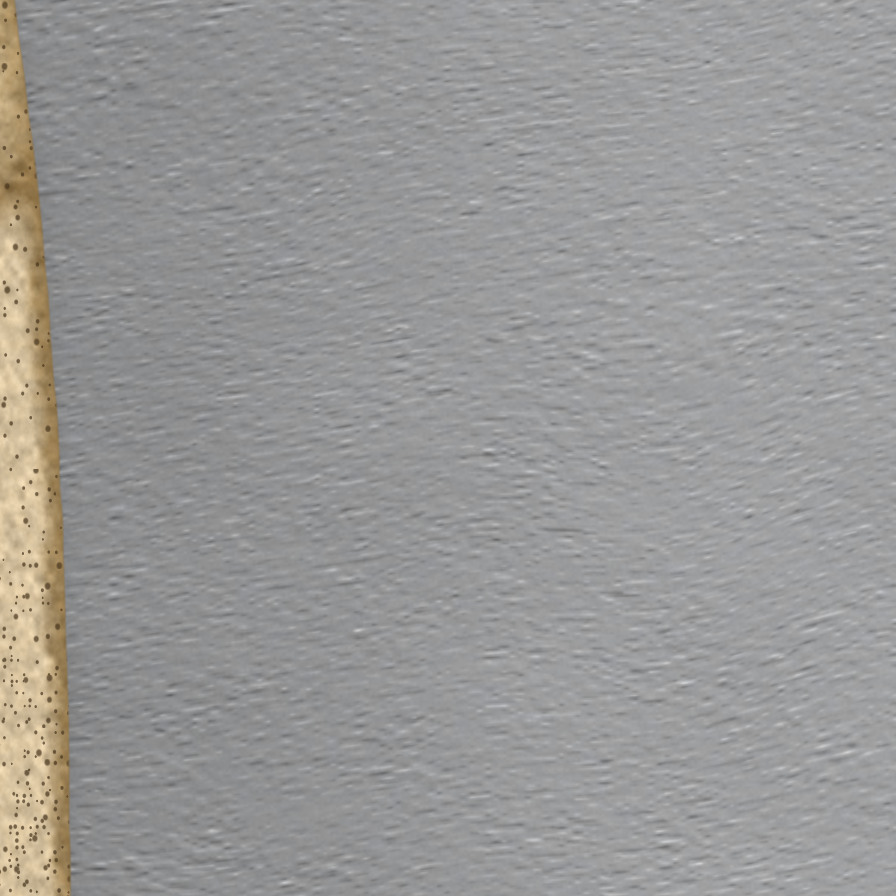
Reproduce this texture procedurally as a Shadertoy shader.

```glsl
// Brushed grey sheet beside a rough tan strip with a curved right edge.
// Stretched value noise is embossed into short flecks on the grey; the strip
// is shaded by distance from its edge, with mottling and scattered dark pits.

float hash(vec2 cell) {
    uvec2 k = uvec2(ivec2(cell)) * uvec2(1597u, 3812u) + uvec2(77u, 191u);
    uint h = (k.x ^ (k.y << 7)) * 74773u;
    h = (h ^ (h >> 15)) * 40503u;
    h = (h ^ (h >> 13)) * 69069u;
    return float((h ^ (h >> 16)) & 65535u) / 65535.0;
}

float noise(vec2 p) {
    vec2 i = floor(p), f = fract(p);
    f = f * f * (3.0 - 2.0 * f);
    float low = mix(hash(i), hash(i + vec2(1, 0)), f.x);
    float high = mix(hash(i + vec2(0, 1)), hash(i + vec2(1, 1)), f.x);
    return mix(low, high, f.y);
}

float fbm(vec2 p) {
    float sum = 0.0, weight = 0.5;
    for (int i = 0; i < 4; i++) {
        sum += weight * noise(p);
        p = p * 2.03 + 17.3;
        weight *= 0.5;
    }
    return sum / 0.9375;
}

// Height difference across each fleck: pale on one side, dark on the other.
float emboss(vec2 p, float offset) {
    return noise(p) - noise(p + vec2(0.15, offset));
}

// Horizontal place of the strip's edge at height y.
float stripEdge(float y) {
    float wobble = 0.002 * (noise(vec2(y * 24.0, 3.0)) - 0.5);
    return 0.078 - 0.062 * pow(clamp(y, 0.0, 1.0), 2.3) + wobble;
}

// Round pits, at most one per cell; returns their coverage.
float pits(vec2 uv, float scale, float density, float radius) {
    vec2 p = uv * scale, cell = floor(p);
    vec2 centre = 0.3 + 0.4 * vec2(hash(cell + 31.0), hash(cell + 67.0));
    float size = radius * (0.5 + 0.5 * hash(cell + 11.0));
    float present = step(1.0 - density, hash(cell + 5.0));
    float d = length((fract(p) - centre) * vec2(1.0, 0.8));
    return present * (1.0 - smoothstep(size * 0.4, size, d));
}

vec3 sheetColour(vec2 uv, float gap) {
    // Broad light rising to the right, with soft cloudy variation.
    float light = mix(0.545, 0.622, smoothstep(-0.05, 0.85, uv.x + 0.1 * (uv.y - 0.5)));
    light += 0.035 * (fbm(uv * vec2(5.0, 9.0)) - 0.5);

    // Slightly bent grain, climbing to the right.
    vec2 grain = uv;
    grain.y += 0.035 * noise(uv * 4.0 + 9.0) - 0.12 * uv.x;
    float coarse = emboss(grain * vec2(62.0, 170.0), 0.9);
    float medium = emboss(grain * vec2(110.0, 240.0) + 41.0, 0.9);
    float patchy = 0.55 + 0.9 * noise(uv * vec2(16.0, 30.0) + 5.0);
    float flecks = 0.025 * coarse + 0.11 * coarse * abs(coarse);
    flecks += 0.02 * medium + 0.10 * medium * abs(medium);
    light += flecks * patchy;
    light += 0.022 * (noise(uv * 300.0) - 0.5);

    // Thin contact shade next to the strip.
    light -= 0.035 * exp(-gap / 0.012);
    float warmth = 0.012 * (noise(uv * vec2(70.0, 120.0) + 80.0) - 0.5);
    return light * vec3(0.995, 1.0, 1.008) + vec3(warmth, 0.0, -warmth);
}

vec3 stripColour(vec2 uv, float depth) {
    vec3 cream = vec3(0.84, 0.76, 0.62);
    vec3 tan_ = vec3(0.69, 0.59, 0.42);
    vec3 brown = vec3(0.52, 0.41, 0.24);

    // The side turns away near the edge; the flat face catches the light.
    float ragged = 0.016 * (fbm(uv * vec2(60.0, 35.0)) - 0.5);
    float face = smoothstep(0.006, 0.031, depth + ragged);
    vec3 colour = mix(mix(tan_, brown, 0.45), cream, face);

    // Upper end is browner, with a dark notch below it.
    colour = mix(colour, tan_, 0.7 * smoothstep(0.74, 0.84, uv.y));
    float notch = exp(-pow((uv.y - 0.785 - 0.5 * uv.x) / 0.032, 2.0));
    colour = mix(colour, brown, 0.75 * notch);

    // Mottled and chipped surface.
    float relief = emboss(uv * vec2(120.0, 85.0), 0.7);
    colour *= 1.0 + 0.3 * (fbm(uv * vec2(90.0, 65.0) + 7.0) - 0.5);
    colour += 0.10 * relief + 0.05 * (noise(uv * 230.0) - 0.5);

    // Pits become frequent towards the bottom.
    float density = mix(0.24, 0.07, smoothstep(0.1, 0.65, uv.y));
    float dark = max(pits(uv, 85.0, density, 0.38), pits(uv + 0.37, 140.0, density, 0.4));
    colour = mix(colour, vec3(0.27, 0.20, 0.11), 0.7 * dark);
    return mix(colour, brown, 0.55 * exp(-depth / 0.0025));
}

void mainImage(out vec4 fragColor, in vec2 fragCoord) {
    vec2 uv = fragCoord / iResolution.xy;
    float gap = uv.x - stripEdge(uv.y);
    float softness = max(0.0018, 1.0 / iResolution.x);
    vec3 sheet = sheetColour(uv, max(gap, 0.0));
    vec3 strip = stripColour(uv, max(-gap, 0.0));
    vec3 colour = mix(strip, sheet, smoothstep(-softness, softness, gap));
    fragColor = vec4(clamp(colour, 0.0, 1.0), 1.0);
}
```
